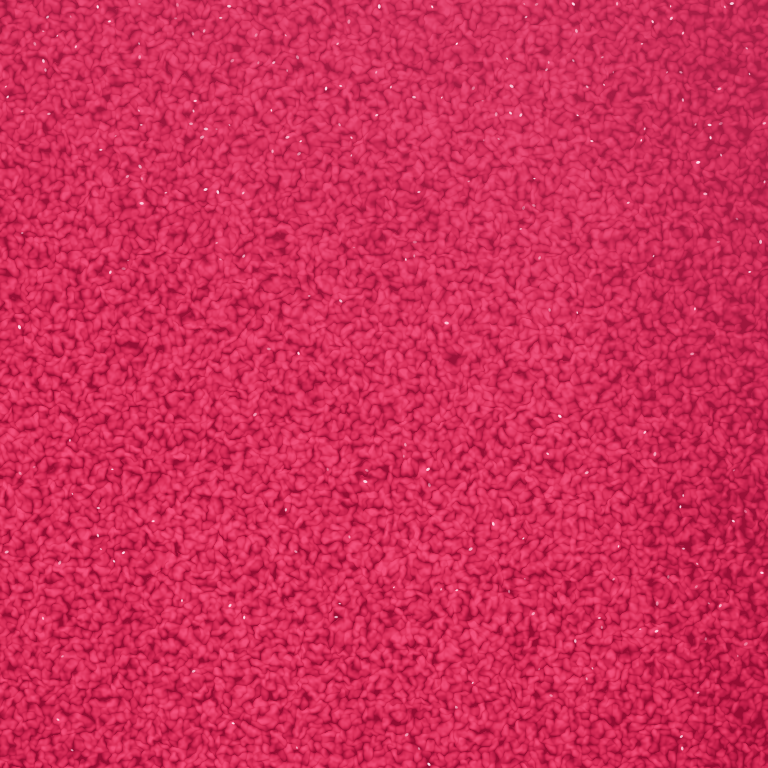
Give the GLSL for this texture, as a WebGL 1 fragment shader.

```glsl
precision highp float;
// Deep pink plush carpet with scattered metallic glints.
// Randomly turned domes are blended into soft tufts; their height sets the
// tone, which is varied by fibre noise and broad light, then coloured.

uniform vec2 u_resolution;

const float TUFTS = 100.0;           // tufts across the canvas
const vec2 TUFT_AXES = vec2(1.0, 0.60);
const float TUFT_JITTER = 0.8;
const float TUFT_BLEND = 9.0;        // higher gives harder seams
const float TUFT_LEVEL = 0.82;       // typical height of the pile
const float TUFT_CONTRAST = 0.62;
const float TUFT_VARIATION = 0.28;
const float FIBRES = 230.0;          // fibre noise cells across the canvas
const float FIBRE_CONTRAST = 0.24;
const float GLINTS = 58.0;           // glint cells across the canvas
const float GLINT_RADIUS = 0.0020;
const vec2 LIGHT_DIRECTION = vec2(-0.5, 0.86);

const vec3 CREVICE = vec3(0.59, 0.05, 0.20);
const vec3 SHADE = vec3(0.775, 0.125, 0.295);
const vec3 PILE = vec3(0.870, 0.195, 0.362);
const vec3 TIP = vec3(0.955, 0.315, 0.485);
const vec3 HAZE = vec3(0.82, 0.26, 0.43);
const vec3 GLINT = vec3(1.0, 0.87, 0.92);

float hash(vec2 p) {
  vec3 q = fract(p.xyx * 0.1031);
  q += dot(q, q.yzx + 33.33);
  return fract((q.x + q.y) * q.z);
}

vec2 hash2(vec2 p) {
  return vec2(hash(p + 17.3), hash(p + 71.9));
}

float noise(vec2 p) {
  vec2 cell = floor(p);
  vec2 f = fract(p);
  f = f * f * (3.0 - 2.0 * f);
  float low = mix(hash(cell), hash(cell + vec2(1.0, 0.0)), f.x);
  float high = mix(hash(cell + vec2(0.0, 1.0)), hash(cell + 1.0), f.x);
  return mix(low, high, f.y);
}

vec2 rotate(vec2 v, float angle) {
  float c = cos(angle);
  float s = sin(angle);
  return vec2(c * v.x + s * v.y, c * v.y - s * v.x);
}

// Tone of the blended tufts: dome height, own brightness and lit side.
float tuftTone(vec2 p) {
  vec2 q = p * TUFTS;
  q += 0.4 * (vec2(noise(q * 1.7), noise(q * 1.7 + 40.0)) - 0.5);
  q += 0.8 * (vec2(noise(q * 0.5 + 80.0), noise(q * 0.5 + 130.0)) - 0.5);
  vec2 cell = floor(q);
  float total = 0.0;
  float own = 0.0;
  float lit = 0.0;
  for (int j = -1; j <= 1; j++) {
    for (int i = -1; i <= 1; i++) {
      vec2 id = cell + vec2(float(i), float(j));
      vec2 offset = q - id - 0.5 - TUFT_JITTER * (hash2(id) - 0.5);
      vec2 local = rotate(offset, 3.14159 * hash(id + 5.7)) / TUFT_AXES;
      float lift = 0.3 * (hash(id + 29.1) - 0.5);
      float weight = exp(TUFT_BLEND * (1.0 + lift - dot(local, local)));
      total += weight;
      own += weight * (hash(id + 53.3) - 0.5);
      lit += weight * dot(offset, LIGHT_DIRECTION);
    }
  }
  float height = max(log(total) / TUFT_BLEND, -0.1);
  return TUFT_CONTRAST * (height - TUFT_LEVEL)
    + (TUFT_VARIATION * own + 0.2 * lit) / total;
}

// Broad lighting: dim right side and corners, faint worn patches.
float broadLight(vec2 p) {
  vec2 fromCentre = p - vec2(0.45, 0.52);
  float rightFade = smoothstep(0.72, 1.05, p.x);
  float patches = noise(p * 7.0) + 0.6 * noise(p * 17.0 + 9.0) - 0.8;
  return 0.04 - 0.17 * rightFade - 0.18 * dot(fromCentre, fromCentre)
    + 0.07 * patches;
}

vec3 pileColour(float tone) {
  vec3 colour = mix(CREVICE, SHADE, clamp(tone / 0.35, 0.0, 1.0));
  colour = mix(colour, PILE, clamp((tone - 0.35) / 0.22, 0.0, 1.0));
  return mix(colour, TIP, clamp((tone - 0.57) / 0.32, 0.0, 1.0));
}

// Small turned flecks, most frequent at the top and lower right.
float glints(vec2 p, float pixel) {
  vec2 id = floor(p * GLINTS);
  float density = 0.035 + 0.13 * smoothstep(0.55, 1.0, p.y)
    + 0.07 * smoothstep(0.45, 0.9, p.x) * (1.0 - smoothstep(0.15, 0.5, p.y));
  vec2 centre = (id + 0.25 + 0.5 * hash2(id + 200.0)) / GLINTS;
  vec2 local = rotate(p - centre, 3.14159 * hash(id + 311.0));
  local.y *= 1.5;
  float radius = GLINT_RADIUS * mix(0.6, 1.4, hash(id + 401.0));
  float soft = max(0.8 * pixel, 0.0012);
  float fleck = 1.0 - smoothstep(radius - soft, radius + soft, length(local));
  float strength = mix(0.35, 1.0, hash(id + 503.0));
  return fleck * strength * step(hash(id + 607.0), density);
}

void main() {
  float pixel = 1.0 / min(u_resolution.x, u_resolution.y);
  vec2 p = gl_FragCoord.xy * pixel;

  float fibre = noise(p * FIBRES) - 0.5;
  float tone = 0.57 + tuftTone(p) + FIBRE_CONTRAST * fibre + broadLight(p);
  vec3 colour = pileColour(tone);

  // Grazing light greys the pile towards the upper right.
  float haze = smoothstep(0.3, 1.1, p.y * 0.8 + p.x * 0.3);
  colour = mix(colour, HAZE, 0.32 * haze);
  colour = mix(colour, GLINT, glints(p, pixel));
  gl_FragColor = vec4(colour, 1.0);
}
```
